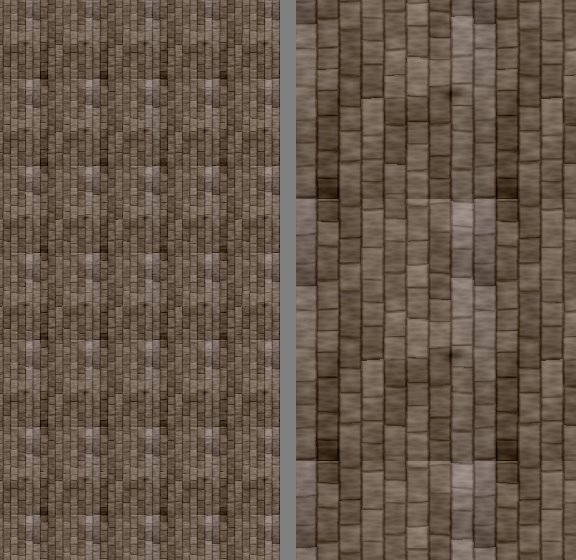
Left, the full canvas; right, a detail of the centre.
Write a Shadertoy shader that draws this texture.

```glsl
// Weathered wooden blocks stacked in narrow columns, as one tile repeated over
// the canvas. Each column has its own tone and block spacing; cellular noise
// gives grain and stains, and a vertical fade leaves a soft seam per tile.

const vec2 TILE_SIZE = vec2(0.2135, 0.3115);   // in canvas widths
const vec2 TILE_ORIGIN = vec2(0.358, 1.0964);
const float COLUMNS = 8.0;
const float BLOCKS = 8.0;
const vec3 WOOD = vec3(0.428, 0.367, 0.308);
const vec3 LILAC = vec3(-0.004, -0.002, 0.03);
const float COLUMN_TONE[8] = float[8](-0.05, -0.035, 0.0, 0.012, 0.035, 0.005, 0.04, 0.0);

float hash(vec2 p) {
    p = fract(p * vec2(0.1031, 0.1137));
    p += dot(p, p.yx + 33.33);
    return fract((p.x + p.y) * p.x * 17.31);
}

// Distance to the nearest scattered point, about 0 to 1.
float cellular(vec2 p) {
    vec2 cell = floor(p);
    float nearest = 2.0;
    for (int j = -1; j <= 1; j++) {
        for (int i = -1; i <= 1; i++) {
            vec2 c = cell + vec2(i, j);
            vec2 site = c + vec2(hash(c + 7.3), hash(c + 51.7));
            nearest = min(nearest, length(site - p));
        }
    }
    return nearest;
}

// Soft round patch: 1 at the centre, fading outward.
float patchAt(vec2 p, vec2 centre, vec2 radius) {
    vec2 d = (p - centre) / radius;
    return exp(-dot(d, d));
}

// Line of half width w at distance d, softened by blur.
float joint(float d, float w, float blur) {
    return 1.0 - smoothstep(max(w - blur, 0.0), w + blur, d);
}

// Horizontal streaks of wood, centred near zero.
float woodGrain(vec2 p, float seed) {
    float fibres = cellular(p * vec2(13.0, 64.0) + seed * 37.0) - 0.5;
    float bands = sin(p.y * 115.0 + 1.5 * sin(p.x * 15.0 + seed * 9.0) + seed * 40.0);
    return 0.10 * fibres + 0.014 * bands;
}

// Broad fade and local marks shared by every tile; seed varies the seam.
float weathering(vec2 p, float seed) {
    float fade = mix(-0.025, 0.02, smoothstep(0.0, 0.75, p.y));
    fade -= (0.02 + 0.05 * seed) * (1.0 - smoothstep(0.0, 0.05 + 0.07 * seed, p.y));
    fade += 0.03 * (1.0 - seed) * smoothstep(0.86, 0.97, p.y);
    float light = 0.10 * patchAt(p, vec2(0.45, 0.57), vec2(0.07, 0.05));
    light += 0.09 * patchAt(p, vec2(0.80, 0.93), vec2(0.08, 0.05));
    float dark = 0.14 * patchAt(p, vec2(0.77, 0.40), vec2(0.06, 0.025));
    dark += 0.04 * patchAt(p, vec2(0.12, 0.03), vec2(0.14, 0.05));
    dark += 0.06 * patchAt(p, vec2(0.62, 0.26), vec2(0.05, 0.05));
    float blotches = cellular(p * vec2(9.0, 13.0) + 3.0) - 0.5;
    return fade + light - dark - 0.08 * blotches;
}

vec3 woodTile(vec2 p, float pixel) {
    // Column and position across it
    float x = p.x * COLUMNS + 0.012 * sin(p.y * 19.0);
    float column = mod(floor(x), COLUMNS);
    float across = fract(x);
    float seed = hash(vec2(column + 2.0, 19.0));

    // Unevenly spaced blocks with nearly level ends
    float y = p.y * (BLOCKS + floor(seed * 3.0)) + seed * 7.0;
    y += 0.22 * sin(p.y * 13.0 + column * 2.3);
    y += 0.05 * (across - 0.5) * sin(column * 4.1 + p.y * 9.0);
    float block = floor(y);
    float along = fract(y);
    float blockSeed = hash(vec2(column * 5.0 + 1.0, block * 3.0 + 11.0));

    // Tone of the wood
    float tone = COLUMN_TONE[int(column)] + 0.13 * (blockSeed - 0.5);
    tone += woodGrain(p, blockSeed) + weathering(p, fract(seed * 5.0 + 0.3));
    tone += 0.02 * smoothstep(0.7, 0.9, along) - 0.02 * (1.0 - smoothstep(0.0, 0.25, along));

    // Dark gaps: strong between columns, fainter between blocks
    float sideGap = min(across, 1.0 - across);
    float endGap = min(along, 1.0 - along);
    float blurX = pixel / TILE_SIZE.x * COLUMNS * 0.5;
    float blurY = pixel / TILE_SIZE.y * BLOCKS * 0.5;
    float wear = 0.35 + 0.55 * hash(vec2(block + 4.0, column + 30.0));
    float gap = max(joint(sideGap, 0.06, blurX + 0.03), wear * joint(endGap, 0.045, blurY + 0.02));
    tone -= 0.17 * gap;

    // Cool tint on the last columns, strongest at the top
    float coolness = smoothstep(5.0, 6.0, column) * (0.4 + 0.6 * smoothstep(0.4, 1.0, p.y));
    return WOOD + tone * vec3(1.0, 1.0, 1.02) + LILAC * coolness;
}

void mainImage(out vec4 fragColor, in vec2 fragCoord) {
    float pixel = 1.0 / iResolution.x;
    vec2 tilePos = fract((fragCoord * pixel - TILE_ORIGIN) / TILE_SIZE);
    fragColor = vec4(clamp(woodTile(tilePos, pixel), 0.0, 1.0), 1.0);
}
```
